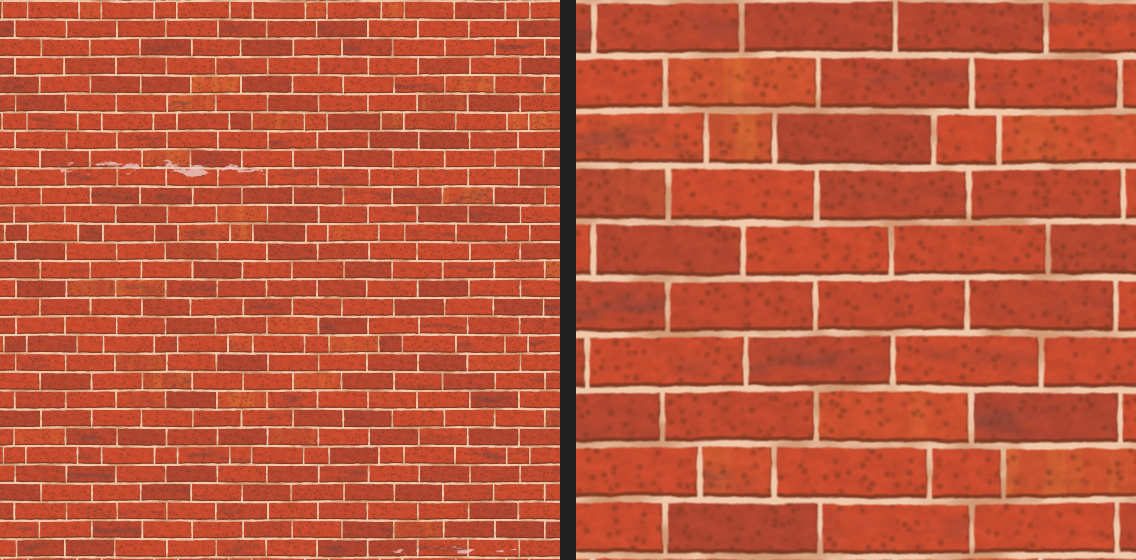
Left, the full canvas; right, a detail of the centre.
Write a three.js fragment shader that draws this texture.

```glsl
varying vec2 vUv;

const float ROWS = 30.2;
const float ROW_OFFSET = 0.05;
const float HEADER_EVERY = 6.0;
const float STRETCHER = 0.0900;
const float HEADER = 0.0420;
const float HEADER_PITCH = 0.1345;
const float HEADER_START = 0.006;
const float ODD_START = 0.027;
const float EVEN_START = 0.072;
const float JITTER = 0.005;
const float BED_TOP = 0.0024;
const float BED_BOTTOM = 0.0014;
const float SIDE_JOINT = 0.0016;
const float SHADOW_DEPTH = 0.0037;
const float SOFT = 0.0010;
const float SPECK_SCALE = 230.0;

const vec3 BRICK = vec3(0.79, 0.295, 0.185);
const vec3 BRICK_DARK = vec3(0.69, 0.27, 0.19);
const vec3 BRICK_ORANGE = vec3(0.83, 0.40, 0.20);
const vec3 SMUDGE = vec3(0.54, 0.27, 0.23);
const vec3 SHADOW = vec3(0.47, 0.22, 0.13);
const vec3 MORTAR = vec3(0.94, 0.79, 0.67);
const vec3 MORTAR_STAINED = vec3(0.82, 0.60, 0.46);
const vec3 SALT = vec3(0.93, 0.82, 0.82);

float hash(vec2 p) {
  return fract(sin(dot(p, vec2(127.1, 311.7))) * 43758.5);
}

// Layered, warped sines, roughly -1 to 1
float ripple(vec2 p) {
  float sum = 0.0, amp = 0.5;
  for (int i = 0; i < 4; i++) {
    p = mat2(0.8, 0.6, -0.6, 0.8) * p * 1.9 + 1.7;
    sum += amp * sin(p.x + 1.3 * sin(p.y));
    amp *= 0.6;
  }
  return sum;
}

// Cellular pits of random size, 1 inside a pit
float pits(vec2 p) {
  vec2 cell = floor(p);
  float pit = 0.0;
  for (int y = -1; y <= 1; y++)
    for (int x = -1; x <= 1; x++) {
      vec2 c = cell + vec2(x, y);
      vec2 centre = c + vec2(hash(c), hash(c + 17.3));
      float radius = 0.65 * smoothstep(0.6, 1.0, hash(c + 41.9));
      pit = max(pit, radius * (1.0 - smoothstep(0.0, 0.75, distance(p, centre))));
    }
  return pit;
}

// Position of joint i; header courses alternate lengths, with one doubled stretcher
float jointX(float row, float i) {
  float x = JITTER * (hash(vec2(i, row + 3.0)) - 0.5);
  if (mod(row, HEADER_EVERY) < 0.5) {
    if (i > 12.5) { i -= 1.0; x += STRETCHER; }
    return x + HEADER_START + HEADER_PITCH * floor(i * 0.5) + HEADER * mod(i, 2.0);
  }
  return x + (mod(row, 2.0) > 0.5 ? ODD_START : EVEN_START) + STRETCHER * i;
}

float edge(float d, float width) {
  return smoothstep(width - SOFT, width + SOFT, d);
}

float patchAt(vec2 p, vec2 centre, vec2 size) {
  vec2 q = (p - centre) / size;
  return exp(-dot(q, q));
}

void main() {
  // Courses count downward from the top edge
  vec2 p = vec2(vUv.x, 1.0 - vUv.y);
  float sag = 0.0006 * sin(p.x * 19.0 + p.y * 31.0) + 0.0003 * ripple(p * 45.0);
  float course = (p.y + sag) * ROWS - ROW_OFFSET;
  float row = floor(course);
  float fy = course - row;

  // Brick that holds this point
  float left = -1.0, right = 2.0, index = 0.0;
  for (int k = -2; k < 18; k++) {
    float x = jointX(row, float(k));
    if (x <= p.x) {
      left = x;
      index = float(k);
      right = jointX(row, index + 1.0);
    }
  }
  vec2 id = vec2(index, row);
  float isHeader = step(right - left, 0.06);
  float seed = hash(id + 7.7);

  // Fired clay tone
  vec3 col = mix(BRICK, BRICK_DARK, smoothstep(0.45, 1.0, hash(id)));
  float orange = smoothstep(0.86 - 0.3 * isHeader, 1.0, hash(id + 23.1));
  float streaks = smoothstep(-0.2, 0.6, ripple(vec2(p.x * 75.0, p.y * 8.0) + seed * 40.0));
  col = mix(col, BRICK_ORANGE, orange * (0.3 + 0.6 * streaks));

  // Scorched smudges and pits
  float middle = exp(-14.0 * (fy - 0.55) * (fy - 0.55));
  float cloud = smoothstep(-0.2, 0.8, ripple(p * vec2(24.0, 75.0) + seed * 50.0));
  col = mix(col, SMUDGE, 0.75 * middle * cloud * smoothstep(0.5, 0.95, seed));
  col *= 1.0 + 0.045 * ripple(p * vec2(130.0, 170.0));
  col = mix(col, SHADOW, 0.9 * pits(p * SPECK_SCALE));

  // Shadow under each brick and beside its right end
  float rough = 0.0005 * ripple(p * 110.0);
  float top = fy / ROWS + rough;
  float bottom = (1.0 - fy) / ROWS + rough;
  float leftGap = p.x - left + rough;
  float rightGap = right - p.x + rough;
  col = mix(col, SHADOW, 0.85 * (1.0 - edge(bottom, SHADOW_DEPTH)));
  col = mix(col, SHADOW, 0.45 * (1.0 - edge(rightGap, 0.0026)));

  // Mortar
  float face = edge(top, BED_TOP) * edge(bottom, BED_BOTTOM)
             * edge(leftGap, SIDE_JOINT) * edge(rightGap, SIDE_JOINT);
  float stain = smoothstep(-0.3, 0.9, ripple(p * vec2(22.0, 35.0)));
  col = mix(mix(MORTAR, MORTAR_STAINED, stain), col, face);

  // Salt bloom along one bed joint and at the foot
  float bloom = patchAt(p, vec2(0.345, 0.308), vec2(0.06, 0.009));
  bloom = max(bloom, 0.62 * patchAt(p, vec2(0.30, 0.298), vec2(0.42, 0.019)));
  bloom = max(bloom, 0.60 * patchAt(p, vec2(0.82, 0.985), vec2(0.22, 0.012)));
  float flakes = smoothstep(0.62, 0.85, bloom + 0.4 * ripple(p * vec2(40.0, 95.0)));
  col = mix(col, SALT, 0.75 * flakes);

  gl_FragColor = vec4(col, 1.0);
}
```
